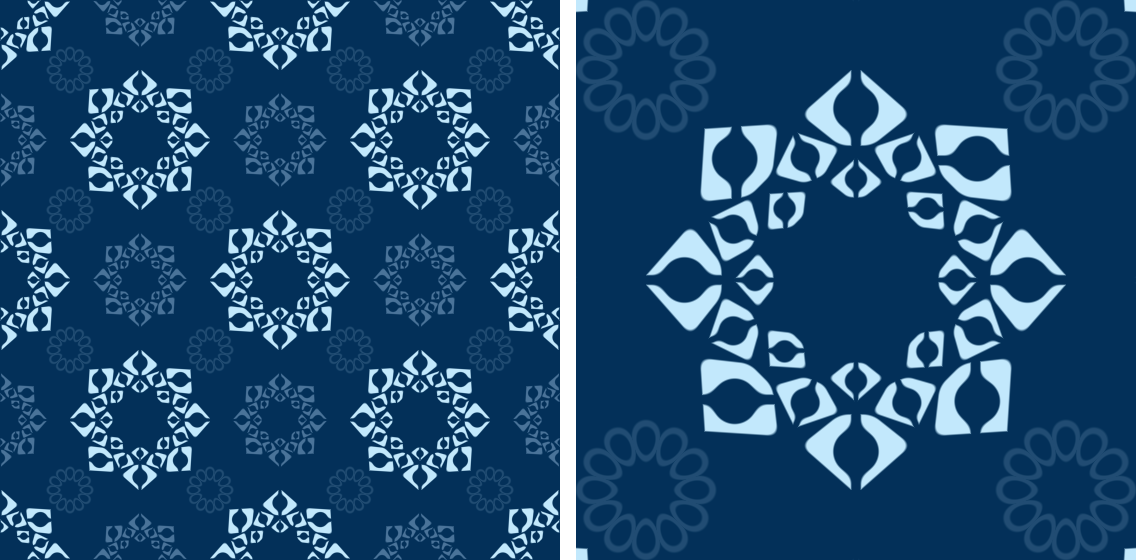
Left, the full canvas; right, a detail of the centre.
This pattern is drawn by a three.js fragment shader. Its source:

```glsl
// Checkerboard of large pale and smaller muted petal rosettes on navy,
// with a faint looped flower in the middle of every four. Each rosette is
// three rings of split, hollow petals, drawn by folding the angle.

varying vec2 vUv;

const float CELLS = 4.0;              // rosettes across and up; even, so it tiles
const float PI = 3.14159265;

const vec3 NAVY  = vec3(0.01, 0.19, 0.35);
const vec3 PALE  = vec3(0.76, 0.91, 0.99);
const vec3 MUTED = vec3(0.29, 0.45, 0.60);
const vec3 FAINT = vec3(0.13, 0.30, 0.45);

// Radii in cells
const float LARGE_RADIUS  = 0.5;
const float MEDIUM_RADIUS = 0.333;
const float FLOWER_RADIUS = 0.167;

const float ROSETTE_PETALS = 8.0;
const float FLOWER_PETALS  = 12.0;
const float LOOP_WIDTH = 0.07;        // in flower radii
const float SOFTNESS   = 0.0007;      // least edge blur, in canvas widths

float smoothMax(float a, float b, float k) {
  float h = max(k - abs(a - b), 0.0) / k;
  return max(a, b) + 0.25 * k * h * h;
}

// Folds the plane into equal sectors: x across, y outward, z sector number
vec3 foldSectors(vec2 p, float count, float offset) {
  float sector = 2.0 * PI / count;
  float angle = atan(p.x, p.y) / sector - offset;
  float index = floor(angle + 0.5);
  float a = (angle - index) * sector;
  return vec3(length(p) * vec2(sin(a), cos(a)), index);
}

// Rounded kite pointing along +y, pierced by a drop and split by a slit
float splitPetal(vec2 p, float slitTilt) {
  vec2 m = vec2(abs(p.x), p.y);
  float outer = dot(m, vec2(0.66, 0.75)) - 0.68;
  float inner = dot(m, vec2(0.62, -0.78)) - 0.75;
  float body = smoothMax(smoothMax(outer, inner, 0.24), -p.y - 0.70, 0.12);

  float c = cos(slitTilt);
  float s = sin(slitTilt);
  vec2 t = vec2(c * p.x - s * p.y, s * p.x + c * p.y);
  float hole = length(p - vec2(0.0, 0.05)) - 0.46;
  float slit = abs(t.x) - 0.10;
  float solid = smoothMax(-hole, -slit, 0.22);
  return max(body, solid);
}

// One ring of petals; tilt turns the slit of every second petal
float petalRing(vec2 p, float radius, float size, float offset, float tilt) {
  vec3 f = foldSectors(p, ROSETTE_PETALS, offset);
  vec2 local = (f.xy - vec2(0.0, radius)) / size;
  return splitPetal(local, tilt * mod(f.z, 2.0)) * size;
}

// Three nested rings, the middle one staggered by half a petal
float rosette(vec2 p) {
  float outer  = petalRing(p, 0.805, 0.235, 0.0, PI / 4.0);
  float middle = petalRing(p, 0.625, 0.150, 0.5, 0.0);
  float inner  = petalRing(p, 0.475, 0.115, 0.0, PI / 4.0);
  return min(outer, min(middle, inner));
}

// Ring of outlined loops, each narrowing toward the middle
float loopFlower(vec2 p) {
  vec2 q = foldSectors(p, FLOWER_PETALS, 0.0).xy - vec2(0.0, 0.70);
  q.x /= 0.66 + 0.55 * q.y;
  float loop = (length(q) - 0.25) * 0.75;
  return abs(loop) - 0.5 * LOOP_WIDTH;
}

// Coverage of a distance measured in cells
float coverage(float d) {
  float blur = max(SOFTNESS, 0.75 * fwidth(vUv.x)) * CELLS;
  return 1.0 - smoothstep(-blur, blur, d);
}

void main() {
  vec2 grid = vUv * CELLS;

  // Rosettes on the grid points, alternating in size and colour
  vec2 point = floor(grid + 0.5);
  float odd = mod(point.x + point.y, 2.0);
  float radius = mix(LARGE_RADIUS, MEDIUM_RADIUS, odd);
  float petals = coverage(rosette((grid - point) / radius) * radius);
  vec3 color = mix(NAVY, mix(PALE, MUTED, odd), petals);

  // Flowers in the cell centres
  vec2 fromCentre = (fract(grid) - 0.5) / FLOWER_RADIUS;
  float loops = coverage(loopFlower(fromCentre) * FLOWER_RADIUS);
  color = mix(color, FAINT, loops);

  gl_FragColor = vec4(color, 1.0);
}
```
